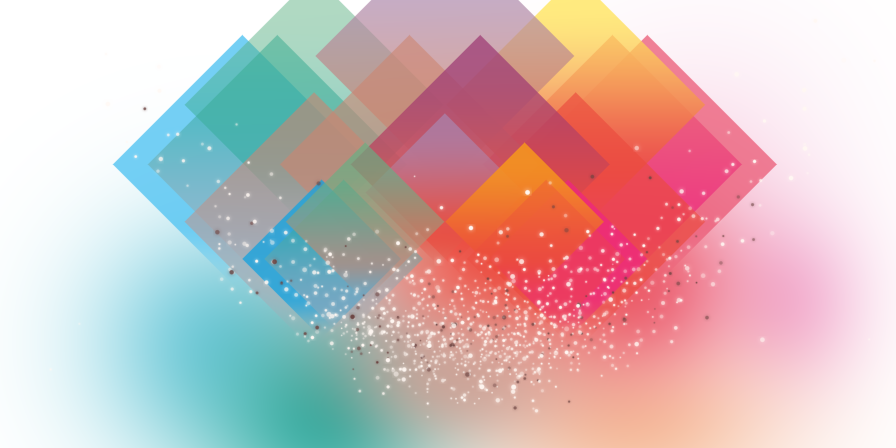
Reproduce this background procedurally as a Shadertoy shader.

```glsl
// Translucent mirrored diamonds over soft colour glows, with a bowl of sparkles.

// Tile layout: offset from the mirror axis, height above the lower edge
const float AXIS_X = -0.007;
const float BIG = 0.289;
const float SMALL = 0.177;
const vec2 MIRROR = vec2(-1.0, 1.0);
const vec2 OUTER = vec2(0.452, 0.633);
const vec2 INNER = vec2(0.374, 0.633);
const vec2 UPPER = vec2(0.292, 0.766);
const vec2 LOWER = vec2(0.292, 0.505);
const vec2 MIDDLE = vec2(0.079, 0.633);
const vec2 CROWN = vec2(0.0, 0.875);
const vec2 HEART = vec2(0.0, 0.570);
const vec2 BLOOM = vec2(0.178, 0.505);
const vec2 WING = vec2(0.275, 0.422);
const vec2 WING_IN = vec2(0.226, 0.422);

// Palette
const vec3 SKY = vec3(0.36, 0.78, 0.95);
const vec3 BLUE = vec3(0.10, 0.64, 0.87);
const vec3 CYAN = vec3(0.40, 0.78, 0.86);
const vec3 TEAL = vec3(0.14, 0.66, 0.61);
const vec3 GREEN = vec3(0.38, 0.70, 0.52);
const vec3 GREY = vec3(0.66, 0.66, 0.70);
const vec3 TAUPE = vec3(0.79, 0.62, 0.57);
const vec3 SALMON = vec3(0.80, 0.52, 0.44);
const vec3 MAUVE = vec3(0.66, 0.54, 0.71);
const vec3 PLUM = vec3(0.62, 0.24, 0.46);
const vec3 PINK = vec3(0.92, 0.52, 0.74);
const vec3 ROSE = vec3(0.92, 0.35, 0.46);
const vec3 MAGENTA = vec3(0.93, 0.15, 0.50);
const vec3 RED = vec3(0.92, 0.29, 0.24);
const vec3 ORANGE = vec3(0.96, 0.58, 0.12);
const vec3 PEACH = vec3(0.96, 0.72, 0.55);
const vec3 YELLOW = vec3(1.00, 0.90, 0.36);
const vec3 DUST = vec3(0.42, 0.26, 0.25);

// Sparkle bowl
const int LAYERS = 6;
const float FINE_CELL = 0.013;
const vec2 BOWL = vec2(0.06, 0.21);
const float BOWL_CURVE = 0.8;

vec3 hash3(vec2 p) {
    vec3 h = fract(p.xyx * vec3(0.1031, 0.1030, 0.0973));
    h += dot(h, h.yxz + 33.33);
    return fract((h.xxy + h.yzz) * h.zyx);
}

void glow(inout vec3 col, vec2 p, vec2 centre, vec2 size, vec3 tint, float alpha) {
    vec2 d = (p - centre) / size;
    col = mix(col, tint, alpha * exp(-dot(d, d)));
}

// Diamond with a vertical gradient that dissolves towards its lowest corner
void tile(inout vec3 col, vec2 p, vec2 centre, float r, vec3 top, vec3 base, float alpha) {
    vec2 d = p - centre;
    float px = 1.0 / iResolution.y;
    float mask = 1.0 - smoothstep(-px, px, abs(d.x) + abs(d.y) - r);
    float h = d.y / r;
    float fade = smoothstep(-1.0, -0.45, h);
    col = mix(col, mix(base, top, smoothstep(-0.7, 0.8, h)), alpha * mask * fade);
}

// Jittered dots on a grid, kept where the bowl density allows
void sparkles(inout vec3 col, vec2 p, float cell, float seed, float spread) {
    vec2 id = floor(p / cell);
    vec3 h = hash3(id + seed);
    vec3 k = hash3(id + seed + 71.7);
    vec2 spot = (id + 0.25 + 0.5 * h.xy) * cell;
    vec2 b = spot - BOWL;
    float rise = b.y - BOWL_CURVE * b.x * b.x;
    float height = rise > 0.0 ? 0.10 * spread : 0.075;
    float density = exp(-pow(b.x / (0.25 * spread), 2.0) - pow(rise / height, 2.0));
    float size = cell * mix(0.10, 0.19, k.x);
    float d = length(p - spot);
    float px = 1.0 / iResolution.y;
    float core = 1.0 - smoothstep(size - px, size + px, d);
    float halo = 0.35 * exp(-pow(d / (1.5 * size), 2.0));
    float shown = step(h.z, 0.65 * density) * mix(0.4, 1.0, k.y);
    vec3 tint = k.z < 0.13 ? DUST : vec3(1.0, 0.97, 0.95);
    col = mix(col, tint, shown * max(core, halo));
}

void mainImage(out vec4 fragColor, in vec2 fragCoord) {
    vec2 p = (fragCoord - vec2(0.5 * iResolution.x, 0.0)) / iResolution.y;
    vec3 col = vec3(1.0);

    // Soft glows
    glow(col, p, vec2(0.58, 0.55), vec2(0.30, 0.35), PINK, 0.25);
    glow(col, p, vec2(-0.52, 0.24), vec2(0.28, 0.27), CYAN, 0.85);
    glow(col, p, vec2(0.76, 0.32), vec2(0.17, 0.19), PINK, 0.55);
    glow(col, p, vec2(0.42, 0.05), vec2(0.33, 0.20), PEACH, 0.80);
    glow(col, p, vec2(-0.27, 0.07), vec2(0.26, 0.24), TEAL, 0.92);
    glow(col, p, vec2(0.42, 0.36), vec2(0.22, 0.20), ROSE, 0.90);
    glow(col, p, vec2(0.12, 0.42), vec2(0.32, 0.25), RED, 0.92);
    glow(col, p, vec2(0.02, 0.15), vec2(0.24, 0.13), TAUPE, 0.75);

    // Large tiles, outermost first
    vec2 q = p - vec2(AXIS_X, 0.0);
    tile(col, q, OUTER * MIRROR, BIG, SKY, SKY, 0.85);
    tile(col, q, OUTER, BIG, ROSE, ROSE, 0.75);
    tile(col, q, INNER * MIRROR, BIG, TEAL, GREY, 0.55);
    tile(col, q, INNER, BIG, ROSE, MAGENTA, 0.75);
    tile(col, q, UPPER * MIRROR, BIG, GREEN, TEAL, 0.50);
    tile(col, q, UPPER, BIG, YELLOW, RED, 0.78);
    tile(col, q, LOWER * MIRROR, BIG, SALMON, GREY, 0.60);
    tile(col, q, LOWER, BIG, RED, RED, 0.65);
    tile(col, q, CROWN, BIG, MAUVE, SALMON, 0.70);
    tile(col, q, MIDDLE * MIRROR, BIG, SALMON, SALMON, 0.60);
    tile(col, q, MIDDLE, BIG, PLUM, RED, 0.75);

    // Small tiles
    tile(col, q, HEART, SMALL, MAUVE, RED, 0.65);
    tile(col, q, WING * MIRROR, SMALL, BLUE, BLUE, 0.80);
    tile(col, q, WING, SMALL, MAGENTA, MAGENTA, 0.75);
    tile(col, q, WING_IN * MIRROR, SMALL, TEAL, GREY, 0.55);
    tile(col, q, BLOOM * MIRROR, SMALL, GREEN, SALMON, 0.65);
    tile(col, q, BLOOM, SMALL, ORANGE, RED, 0.90);
    tile(col, q, WING_IN, SMALL, RED, RED, 0.35);

    // Sparkles: coarser layers reach further out
    for (int i = 0; i < LAYERS; i++) {
        float t = float(i);
        sparkles(col, p, FINE_CELL * (1.0 + 0.28 * t), 19.0 * t + 100.0, 1.0 + 0.22 * t);
    }
    fragColor = vec4(col, 1.0);
}
```
